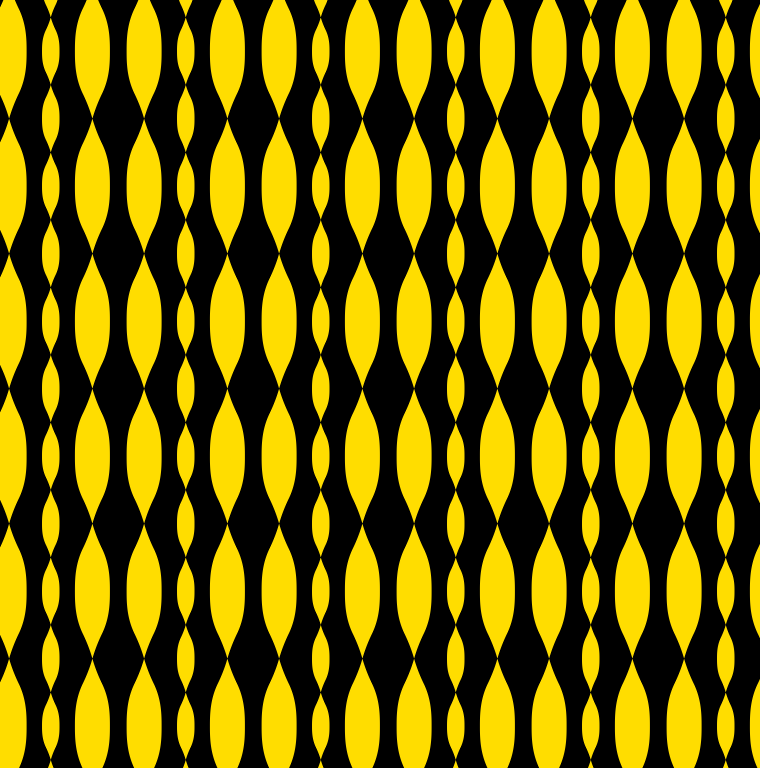
Give the GLSL for this pattern, as a Shadertoy shader.

```glsl
// Columns of yellow pinched beads on black: each square tile holds one narrow
// chain flanked by two wide ones. A bead is a half-width profile along its
// height, and edges are smoothed by exact horizontal pixel coverage.

const vec3 BLACK = vec3(0.0);
const vec3 YELLOW = vec3(1.0, 0.867, 0.0);

const float TILE = 0.17578;                // tile side, in canvas heights
const vec2 ORIGIN = vec2(0.376, 0.81);     // narrow chain axis, wide chain pinch, in tiles
const float WIDE_OFFSET = 0.3085;          // wide chain axis from narrow axis
const float WIDE_HALF = 0.1296;            // greatest half-width of a wide bead

// Relative half-width: 0 at the pinch (u = 0), 1 at the belly (u = 1).
float beadProfile(float u) {
    const float JOIN = 0.37;
    const float JOIN_WIDTH = 0.55;
    float neck = u * (1.1 + 1.04 * u);
    float rest = max(1.0 - u, 0.0) / (1.0 - JOIN);
    float belly = 1.0 - (1.0 - JOIN_WIDTH) * pow(rest, 2.6);
    return u < JOIN ? neck : belly;
}

// Share of a pixel at x that lies within the span from -halfWidth to halfWidth.
float spanCoverage(float x, float halfWidth, float pixel) {
    float right = min(x + 0.5 * pixel, halfWidth);
    float left = max(x - 0.5 * pixel, -halfWidth);
    return clamp((right - left) / pixel, 0.0, 1.0);
}

// Vertical chain of beads around x = 0, with a pinch at y = 0.
float beadChain(vec2 p, float beadHeight, float halfWidth, float pixel) {
    float u = 1.0 - abs(2.0 * fract(p.y / beadHeight) - 1.0);
    return spanCoverage(p.x, halfWidth * beadProfile(u), pixel);
}

void mainImage(out vec4 fragColor, in vec2 fragCoord) {
    float pixel = 1.0 / (iResolution.y * TILE);
    vec2 p = fragCoord * pixel - ORIGIN;

    // Mirror each tile about its narrow chain
    p.x = abs(fract(p.x + 0.5) - 0.5);

    // Narrow beads are half size, their pinches a quarter tile off the wide ones
    float wide = beadChain(p - vec2(WIDE_OFFSET, 0.0), 1.0, WIDE_HALF, pixel);
    float narrow = beadChain(p - vec2(0.0, 0.25), 0.5, 0.5 * WIDE_HALF, pixel);

    fragColor = vec4(mix(BLACK, YELLOW, max(wide, narrow)), 1.0);
}
```
